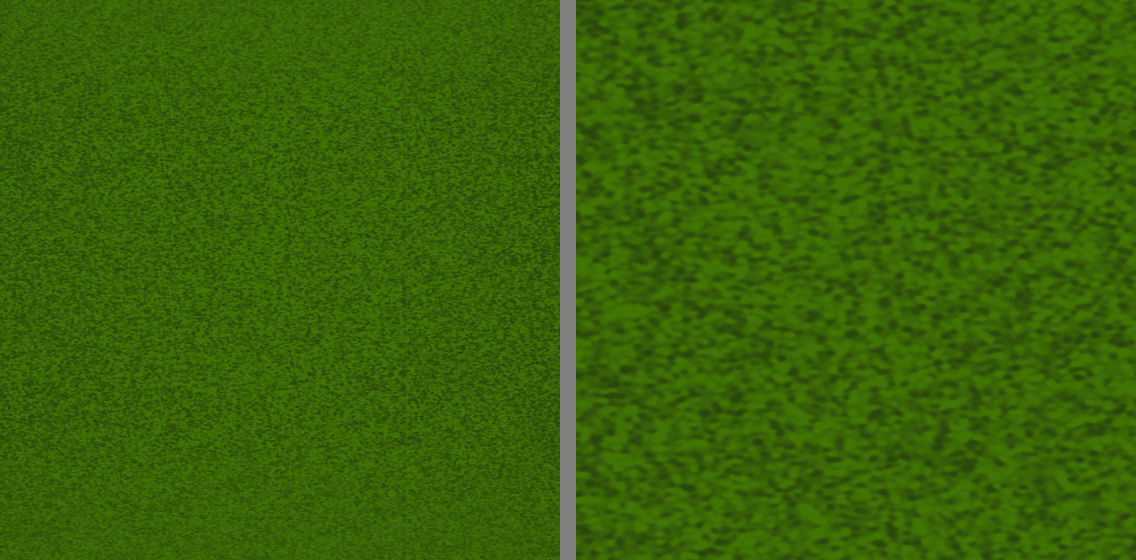
Left, the full canvas; right, a detail of the centre.
Write a Shadertoy shader that draws this texture.

```glsl
// Green felt cloth: fine dark flecks, slightly stretched sideways, on a bright green ground.

vec3 hash3(vec2 cell) {
    vec3 p = fract(cell.xyx * vec3(0.1031, 0.1030, 0.0973));
    p += dot(p, p.yxz + 33.33);
    return fract((p.xxy + p.yzz) * p.zyx);
}

// Cellular noise: one soft spot of random sign per cell, scaled to unit deviation
float spots(vec2 p) {
    vec2 cell = floor(p);
    float sum = 0.0;
    for (int y = -1; y <= 1; y++) {
        for (int x = -1; x <= 1; x++) {
            vec2 neighbour = cell + vec2(x, y);
            vec3 rnd = hash3(neighbour + 17.0);
            vec2 offset = p - neighbour - rnd.xy;
            float falloff = max(0.0, 1.0 - dot(offset, offset));
            sum += (rnd.z * 2.0 - 1.0) * falloff * falloff;
        }
    }
    return sum / 0.46;
}

void mainImage(out vec4 fragColor, in vec2 fragCoord) {
    vec2 uv = fragCoord / iResolution.xy;
    vec2 p = fragCoord / iResolution.y;

    // Fibre flecks and slightly coarser clumps
    float fleck = 0.9 * spots(p * vec2(215.0, 340.0))
                + 0.24 * spots(p * vec2(130.0, 200.0) + 40.3);

    // Flecks fade towards the top and bottom edges
    float contrast = mix(0.6, 1.0, smoothstep(0.0, 0.3, uv.y) * smoothstep(1.0, 0.72, uv.y));

    // Broad light: bright down the middle, darker at the sides
    float side = abs(uv.x - 0.5) * 2.0;
    float light = 0.02 - 0.4 * side * side * contrast + 0.12 * smoothstep(0.75, 1.0, uv.y);

    // Bright side saturates, leaving dark specks on an even ground
    float shade = smoothstep(-2.6, 1.8, fleck * contrast + light);
    vec3 darkGreen = vec3(0.168, 0.275, 0.045);
    vec3 brightGreen = vec3(0.257, 0.46, 0.012);
    fragColor = vec4(mix(darkGreen, brightGreen, shade), 1.0);
}
```
